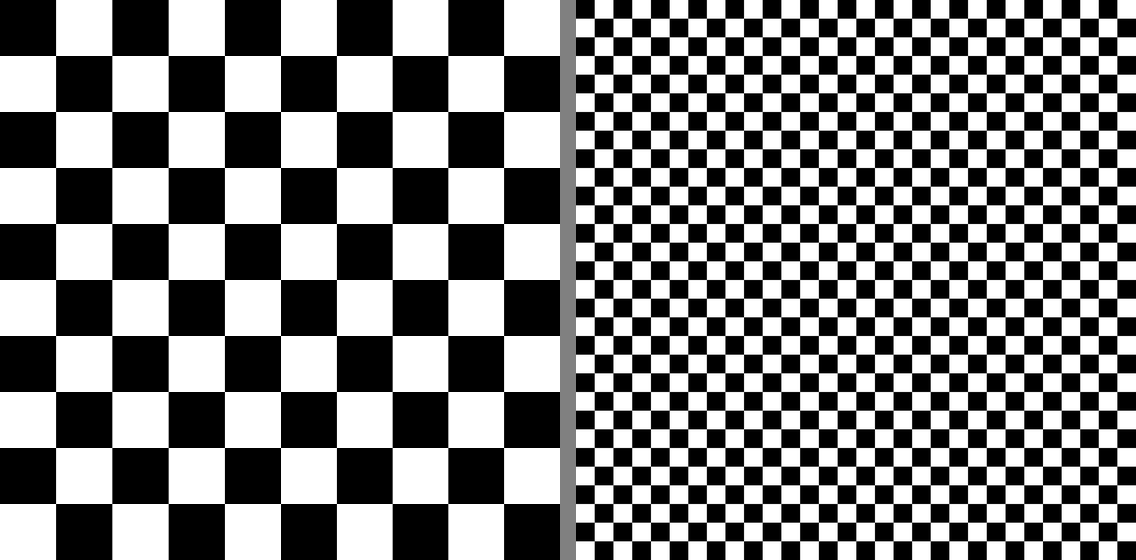
Left: one tile. Right: repeated 3 by 3.
Give the GLSL for this pattern, as a Shadertoy shader.

```glsl
// Black and white checkerboard of ten by ten squares, white at the lower left.
// Each axis is a smoothed square wave; their product gives the colour.
// An even count of squares and a periodic drift make it tile.

const float SQUARES = 10.0;         // squares per side, even so that it tiles
const float COLUMN_DRIFT = 0.0018;  // rightward shift of the middle columns
const vec3 DARK = vec3(0.0);
const vec3 LIGHT = vec3(1.0);
const float TAU = 6.2831853;

// +1 in even squares, -1 in odd ones, with a ramp one pixel wide between
vec2 squareWave(vec2 p, vec2 pixel) {
    vec2 side = 1.0 - 2.0 * mod(floor(p), 2.0);
    vec2 edgeDistance = 0.5 - abs(fract(p) - 0.5);
    return side * clamp(2.0 * edgeDistance / pixel, 0.0, 1.0);
}

void mainImage(out vec4 fragColor, in vec2 fragCoord) {
    vec2 uv = fragCoord / iResolution.xy;

    // Slight unevenness of the columns, zero at both sides
    uv.x -= COLUMN_DRIFT * (0.5 - 0.5 * cos(TAU * uv.x));

    vec2 wave = squareWave(uv * SQUARES, SQUARES / iResolution.xy);
    float light = 0.5 + 0.5 * wave.x * wave.y;
    fragColor = vec4(mix(DARK, LIGHT, light), 1.0);
}
```
